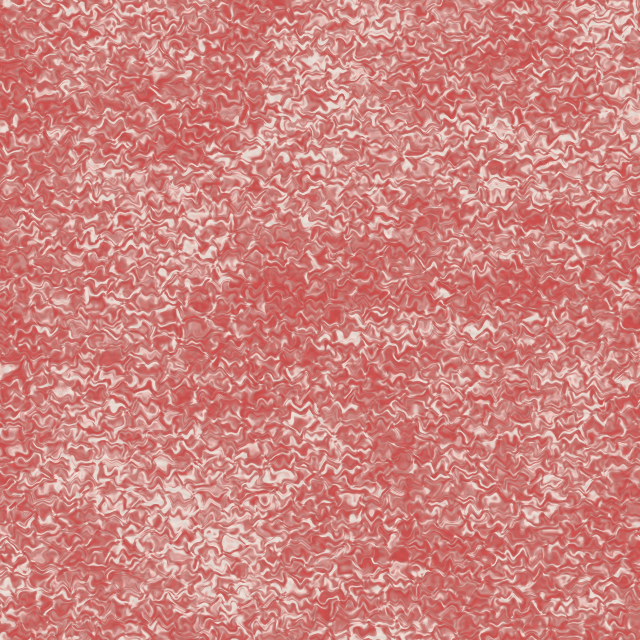
Give the GLSL for this texture, as a WebGL 1 fragment shader.

```glsl
precision highp float;
uniform vec2 u_resolution;

#define GRAIN_FREQ vec2(62.0, 108.0)
#define PEBBLE_FREQ vec2(56.0, 92.0)
#define PATCH_FREQ vec2(5.3, 3.1)
#define STREAK_FREQ vec2(8.0, 17.0)
#define WARP 0.42
#define GRAIN_AMOUNT 0.72
#define FINE_AMOUNT 0.38
#define PEBBLE_AMOUNT 0.42
#define PATCH_AMOUNT 0.30
#define STREAK_AMOUNT 0.22
#define SHADE_AMOUNT 0.018

const vec3 DEEP_RED = vec3(0.79, 0.31, 0.30);
const vec3 RED = vec3(0.78, 0.37, 0.36);
const vec3 ROSE = vec3(0.78, 0.45, 0.43);
const vec3 DUSTY_ROSE = vec3(0.80, 0.54, 0.52);
const vec3 PINK = vec3(0.86, 0.64, 0.62);
const vec3 PALE_PINK = vec3(0.91, 0.76, 0.73);
const vec3 CHALK = vec3(0.90, 0.85, 0.82);

vec2 hash2(vec2 p) {
  vec3 q = fract(p.xyx * vec3(0.1031, 0.1030, 0.0973));
  q += dot(q, q.yzx + 33.33);
  return fract((q.xx + q.yz) * q.zy);
}

float cornerSlope(vec2 cell, vec2 offset) {
  float angle = 6.28318 * hash2(cell).x;
  return dot(vec2(cos(angle), sin(angle)), offset);
}

// Gradient noise scaled to roughly unit variance
float noise(vec2 p) {
  vec2 i = floor(p);
  vec2 f = p - i;
  vec2 s = f * f * f * (f * (f * 6.0 - 15.0) + 10.0);
  vec2 e = vec2(1.0, 0.0);
  float low = mix(cornerSlope(i, f), cornerSlope(i + e, f - e), s.x);
  float high = mix(cornerSlope(i + e.yx, f - e.yx), cornerSlope(i + 1.0, f - 1.0), s.x);
  return 4.65 * mix(low, high, s.y);
}

// Distance to the nearest scattered centre: rounded pebbles, pale gaps
float pebbles(vec2 p) {
  vec2 i = floor(p);
  vec2 f = p - i;
  float nearest = 4.0;
  for (int y = -1; y <= 1; y++) {
    for (int x = -1; x <= 1; x++) {
      vec2 cell = vec2(float(x), float(y));
      vec2 d = cell + 0.06 + 0.88 * hash2(i + cell) - f;
      nearest = min(nearest, dot(d, d));
    }
  }
  return (sqrt(nearest) - 0.42) / 0.18;
}

// Colour ramp over a bell-shaped wear value
vec3 wornPaint(float wear) {
  vec3 c = mix(DEEP_RED, RED, smoothstep(-2.2, -1.2, wear));
  c = mix(c, ROSE, smoothstep(-1.2, -0.35, wear));
  c = mix(c, DUSTY_ROSE, smoothstep(-0.35, 0.28, wear));
  c = mix(c, PINK, smoothstep(0.28, 0.77, wear));
  c = mix(c, PALE_PINK, smoothstep(0.77, 1.25, wear));
  return mix(c, CHALK, smoothstep(1.25, 1.9, wear));
}

void main() {
  vec2 uv = gl_FragCoord.xy / min(u_resolution.x, u_resolution.y) + 3.0;

  // Bend the grain into short wavy strokes
  vec2 bend = vec2(noise(uv * vec2(38.0, 52.0) + 17.3),
                   noise(uv * vec2(72.0, 48.0) + 41.7));
  vec2 grainUv = uv + WARP * bend / GRAIN_FREQ;

  float grain = noise(grainUv * GRAIN_FREQ);
  float fine = noise(grainUv * GRAIN_FREQ * 1.87 + 63.1);
  float pebble = pebbles(grainUv * PEBBLE_FREQ + 9.4);

  // Broad worn patches and horizontal streaks
  float patchWear = noise(uv * PATCH_FREQ + 5.6);
  float streak = noise(uv * STREAK_FREQ + vec2(2.0 * uv.y, 28.2));

  float wear = GRAIN_AMOUNT * grain + FINE_AMOUNT * fine + PEBBLE_AMOUNT * pebble
             + PATCH_AMOUNT * patchWear + STREAK_AMOUNT * streak;
  float shade = 1.0 + SHADE_AMOUNT * noise(uv * GRAIN_FREQ * 1.4 + 88.5);
  gl_FragColor = vec4(wornPaint(wear) * shade, 1.0);
}
```
